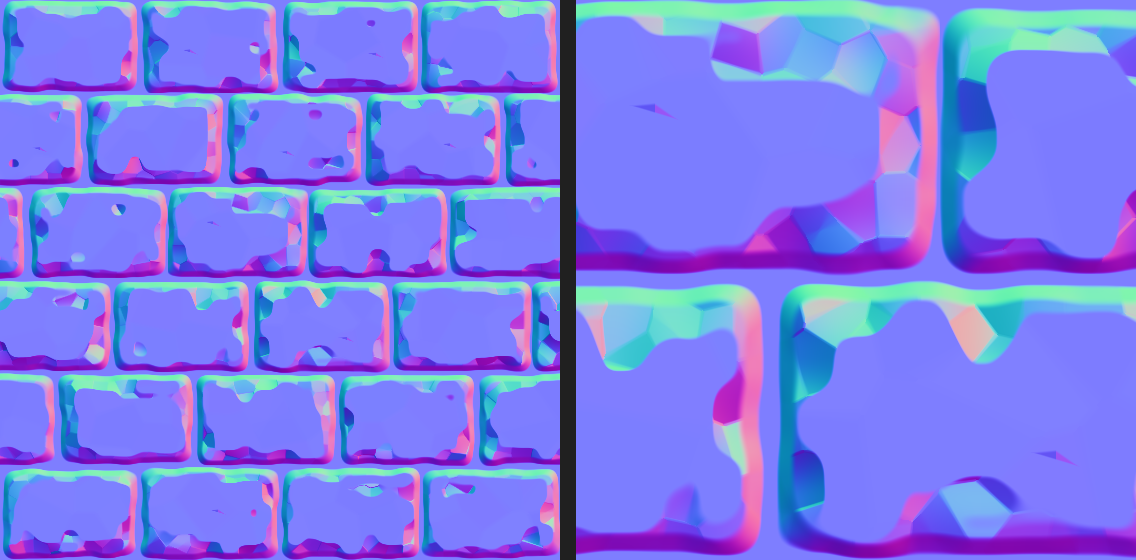
Left, the full canvas; right, a detail of the centre.
A WebGL 1 fragment shader for this texture map:

```glsl
precision highp float;
// Tangent-space normal map of a staggered brick wall with chipped, faceted edges.

uniform vec2 u_resolution;

#define GRID vec2(4.0, 6.0)      // bricks across, rows down
#define ROW_SHIFT 0.6            // sideways step per row, in bricks
#define HALF_SIZE vec2(0.716, 0.474) // in row heights; a cell is 1.5 x 1
#define CORNER 0.13
#define WOBBLE 0.045             // waviness of the outline
#define RIM_WIDTH 0.055
#define RIM_SLOPE 2.2
#define CHIP_WIDTH vec2(0.065, 0.25) // least width, added variation
#define CHIP_SLOPE 0.72
#define FACET_SCALE 6.0
#define SOFT 0.012
#define FLAT_LEVEL 0.494

float hash(vec2 p) {
  return fract(sin(dot(p, vec2(127.1, 311.7))) * 43758.5);
}

vec2 hash2(vec2 p) {
  return vec2(hash(p), hash(p + vec2(41.3, 17.9)));
}

float noise(vec2 p) {
  vec2 i = floor(p);
  vec2 f = fract(p);
  f = f * f * f * (f * (f * 6.0 - 15.0) + 10.0);
  float low = mix(hash(i), hash(i + vec2(1.0, 0.0)), f.x);
  float high = mix(hash(i + vec2(0.0, 1.0)), hash(i + vec2(1.0, 1.0)), f.x);
  return mix(low, high, f.y);
}

float smoothMax(float a, float b, float k) {
  float h = max(k - abs(a - b), 0.0) / k;
  return max(a, b) + h * h * k * 0.25;
}

// x: signed distance to the outline, y: positive inside the chipped border
vec2 edges(vec2 p, vec2 size, vec2 seed) {
  vec2 b = abs(p) - size;
  float outline = smoothMax(b.x, b.y, CORNER);
  outline += (noise(p * 5.0 + seed) - 0.5) * WOBBLE;
  float n = noise(p * 4.6 + seed + 23.0);
  return vec2(outline, outline + CHIP_WIDTH.x + CHIP_WIDTH.y * n * n);
}

// Gradients of both edge fields: xy outline, zw chip
vec4 edgeSlopes(vec2 p, vec2 size, vec2 seed) {
  vec2 e = vec2(0.01, 0.0);
  vec2 here = edges(p, size, seed);
  vec2 dx = (edges(p + e.xy, size, seed) - here) / e.x;
  vec2 dy = (edges(p + e.yx, size, seed) - here) / e.x;
  return vec4(dx.x, dy.x, dx.y, dy.y);
}

// Voronoi facet: xy its centre, zw a random tilt, softened at the creases
vec4 facet(vec2 p) {
  vec2 cell = floor(p);
  vec4 first = vec4(0.0);
  vec4 second = vec4(0.0);
  float d1 = 9.0;
  float d2 = 9.0;
  for (int j = -1; j <= 1; j++) {
    for (int i = -1; i <= 1; i++) {
      vec2 id = cell + vec2(float(i), float(j));
      vec2 centre = id + hash2(id);
      vec4 site = vec4(centre, hash2(id + 71.0) - 0.5);
      float d = length(centre - p);
      if (d < d1) {
        d2 = d1; second = first;
        d1 = d; first = site;
      } else if (d < d2) {
        d2 = d; second = site;
      }
    }
  }
  return mix(first, second, 0.5 - 0.5 * smoothstep(0.0, 0.1, d2 - d1));
}

// Small triangular nick on the face of a few bricks
vec2 nickTilt(vec2 p, vec2 seed) {
  vec2 v = p - (hash2(seed + 5.0) - 0.5) * vec2(0.7, 0.3);
  v.y += v.x * 0.3;
  float d = max(abs(v.x) * 0.4 + v.y, -v.y * 1.6);
  float inside = 1.0 - smoothstep(0.012, 0.024, d);
  return vec2(0.25 * sign(v.x), -0.35) * inside * step(0.76, hash(seed + 9.0));
}

void main() {
  // Brick cell, counted from the top row
  vec2 uv = gl_FragCoord.xy / u_resolution;
  vec2 wall = vec2(uv.x, 1.0 - uv.y) * GRID;
  float row = floor(wall.y);
  wall.x -= ROW_SHIFT * row;
  vec2 id = vec2(mod(floor(wall.x), GRID.x), row);
  vec2 p = (fract(wall) - 0.5) * vec2(1.5, -1.0);

  // Variation of place and size
  vec2 seed = floor(hash2(id + 3.0) * 90.0) + id * 7.0;
  p += (hash2(id + 13.0) - 0.5) * vec2(0.025, 0.016);
  vec2 size = HALF_SIZE + (hash2(id + 29.0) - 0.5) * vec2(0.035, 0.022);

  vec2 edge = edges(p, size, seed);
  vec4 shard = facet(p * FACET_SCALE + seed);
  vec2 shardCentre = (shard.xy - seed) / FACET_SCALE;

  // Worn face, chipped border, steep rim
  vec2 tilt = facet(p * 2.2 + seed + 50.0).zw * 0.05 + nickTilt(p, seed);
  vec2 chipTilt = edgeSlopes(mix(p, shardCentre, 0.7), size, seed).zw;
  chipTilt = chipTilt * CHIP_SLOPE * (1.0 + shard.z * 0.6) + shard.zw * 0.5;
  tilt = mix(tilt, chipTilt, smoothstep(0.0, 0.025, edge.y));
  vec2 rimTilt = edgeSlopes(p, size, seed).xy * RIM_SLOPE * (1.0 + shard.w * 0.3);
  tilt = mix(tilt, rimTilt, smoothstep(-RIM_WIDTH - 0.012, -RIM_WIDTH + 0.022, edge.x));

  // Flat mortar outside
  tilt *= 1.0 - smoothstep(-SOFT * 0.5, SOFT, edge.x);

  vec3 normal = normalize(vec3(tilt, 1.0));
  gl_FragColor = vec4(normal * vec3(0.5) + vec3(FLAT_LEVEL, FLAT_LEVEL, 0.5), 1.0);
}
```
